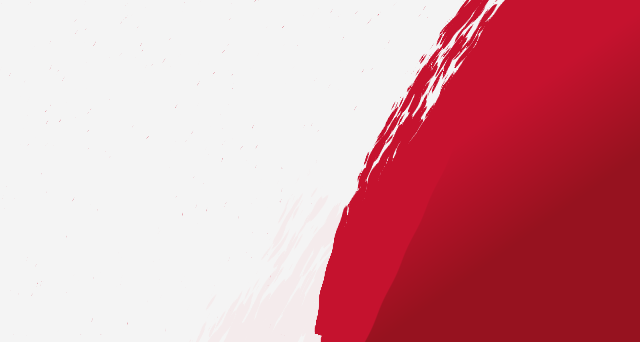
This background is drawn by a Shadertoy shader. Its source:

```glsl
#define PAPER vec3(0.957, 0.957, 0.957)
#define BLUSH vec3(0.957, 0.922, 0.924)
#define CRIMSON vec3(0.773, 0.070, 0.182)
#define MAROON vec3(0.590, 0.070, 0.120)
#define DRY_WIDTH 0.14
#define BRISTLES vec2(45.0, 7.0)
#define BLUSH_BRISTLES vec2(34.0, 5.0)
#define BLUSH_SLANT 0.55

vec2 hash2(vec2 p) {
    vec3 q = fract(p.xyx * vec3(0.1031, 0.1030, 0.0973));
    q += dot(q, q.yzx + 33.33);
    return fract((q.xx + q.yz) * q.zy);
}

// Distance to the nearest jittered cell point
float cellular(vec2 p) {
    vec2 cell = floor(p), f = fract(p);
    float nearest = 4.0;
    for (int j = -1; j <= 1; j++)
        for (int i = -1; i <= 1; i++) {
            vec2 o = vec2(i, j);
            vec2 r = o + hash2(cell + o + 40.0) - f;
            nearest = min(nearest, dot(r, r));
        }
    return sqrt(nearest);
}

// Long bristle marks with finer flecks on top
float bristles(vec2 p) {
    p.x += 0.18 * sin(p.y * 2.3) + 0.1 * sin(p.y * 5.1 + p.x);
    return 0.6 * cellular(p) + 0.4 * cellular(p * vec2(2.4, 3.0) + 17.0);
}

float coverage(float v) {
    float w = max(fwidth(v), 1e-4);
    return smoothstep(-0.6 * w, 0.6 * w, v);
}

// Left rim of the main stroke at height y
float strokeRim(float y) {
    float wobble = 0.002 * sin(y * 31.0) + 0.0015 * sin(y * 73.0 + 1.0);
    float foot = 0.02 * (1.0 - smoothstep(0.018, 0.026, y));
    return 0.916 + y * (0.104 + 0.332 * y) + wobble + foot;
}

// Pale dry stroke: positive where paint sticks
float blushField(vec2 p) {
    float s = p.x - BLUSH_SLANT * p.y;
    float ridge = (s - 0.64) / 0.022;
    float load = 0.30 + 0.42 * smoothstep(0.58, 0.78, s) - 0.6 * p.y;
    load += 0.2 * exp(-ridge * ridge);
    load -= smoothstep(0.48, 0.62, p.y + max(s - 0.64, 0.0));
    load *= smoothstep(0.50, 0.56, s);
    return load - bristles(vec2(s, p.y) * BLUSH_BRISTLES);
}

// Main stroke: dry along its upper rim, solid inside
float strokeField(vec2 p) {
    float d = p.x - strokeRim(p.y);
    float q = d / (0.008 + DRY_WIDTH * smoothstep(0.25, 0.7, p.y));
    float gap = (q - 0.68) / 0.24;
    float load = 0.6 + 1.0 - smoothstep(0.2, 0.42, p.y);
    load -= 0.2 * exp(-gap * gap) * smoothstep(0.55, 0.82, p.y);
    load += smoothstep(0.82, 1.12, q);
    load *= smoothstep(-0.08, 0.22, q);
    return load - bristles(vec2(d, p.y) * BRISTLES);
}

void mainImage(out vec4 fragColor, in vec2 fragCoord) {
    vec2 p = fragCoord / iResolution.y;
    float px = 1.0 / iResolution.y;

    vec3 color = mix(PAPER, BLUSH, coverage(blushField(p)));

    // Diagonal shade, cut off by the slanted inner fold
    float shade = clamp((dot(p, vec2(0.58, -0.81)) - 0.30) / 0.34, 0.0, 1.0);
    float fold = p.x - 1.067 - 0.457 * p.y - 0.002 * sin(p.y * 40.0);
    shade *= smoothstep(-px, px, fold);
    vec3 paint = mix(CRIMSON, MAROON, shade);

    color = mix(color, paint, coverage(strokeField(p)));
    fragColor = vec4(color, 1.0);
}
```
